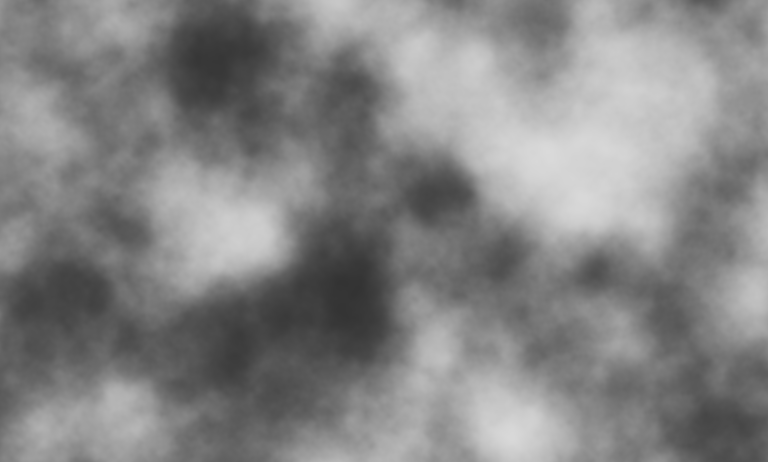
Write a Shadertoy shader that draws this texture.

```glsl
// Soft grey clouds: smoothed value noise summed over several octaves.

float hash(vec2 cell) {
    return fract(sin(dot(cell, vec2(127.1, 311.7))) * 43758.5453);
}

// Random lattice values blended with a smooth curve
float valueNoise(vec2 p) {
    vec2 cell = floor(p);
    vec2 f = fract(p);
    vec2 blend = f * f * (3.0 - 2.0 * f);
    float low = mix(hash(cell), hash(cell + vec2(1.0, 0.0)), blend.x);
    float high = mix(hash(cell + vec2(0.0, 1.0)), hash(cell + vec2(1.0, 1.0)), blend.x);
    return mix(low, high, blend.y);
}

// Each octave is turned, doubled in frequency and roughly halved in strength
float cloudNoise(vec2 p) {
    mat2 turn = mat2(0.8, 0.6, -0.6, 0.8);
    float sum = 0.0;
    float total = 0.0;
    float strength = 0.5;
    for (int octave = 0; octave < 6; octave++) {
        p = turn * p;
        sum += strength * valueNoise(p);
        total += strength;
        p = p * 2.0 + 17.3;
        strength *= 0.47;
    }
    return sum / total;
}

void mainImage(out vec4 fragColor, in vec2 fragCoord) {
    vec2 uv = fragCoord / iResolution.y;
    float cloud = cloudNoise(uv * 3.7 + vec2(5.3, 2.7));

    // Steep middle tones with softly limited darks and lights
    float grey = 0.53 + 0.36 * tanh(4.2 * (cloud - 0.5));
    fragColor = vec4(vec3(grey), 1.0);
}
```
